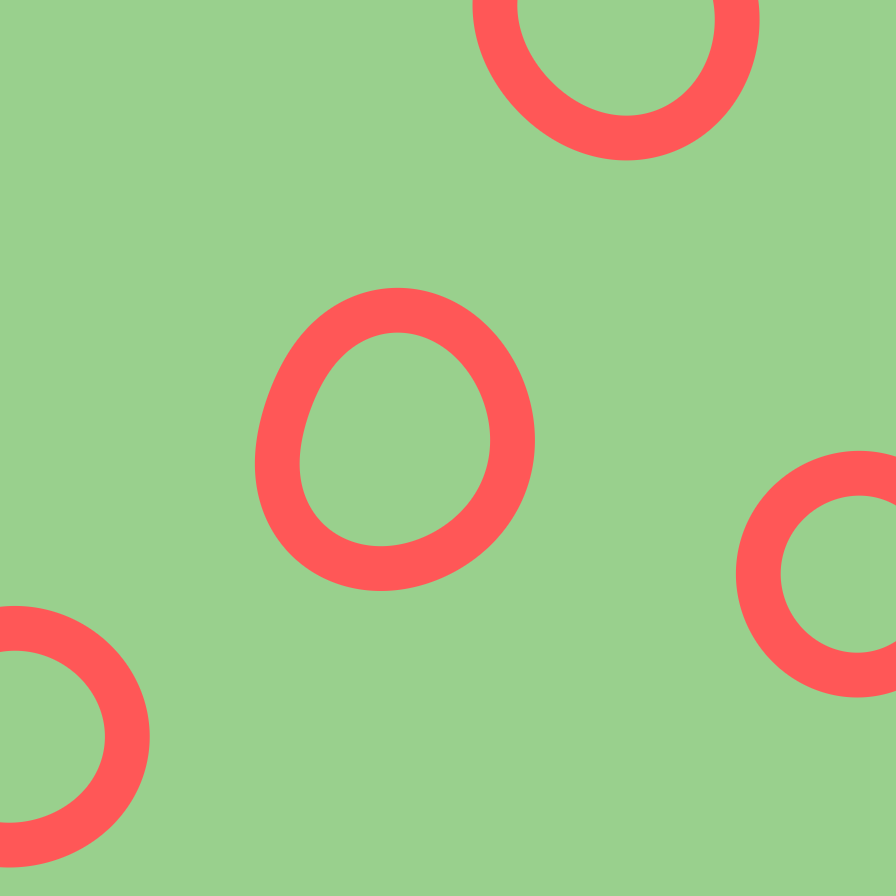
Write a Shadertoy shader that draws this pattern.

```glsl
// Draws bold, slightly lopsided coral rings spread around a central one on flat green.

const vec3 GREEN = vec3(0.600, 0.814, 0.553);
const vec3 CORAL = vec3(1.000, 0.341, 0.341);

const int   RING_COUNT   = 4;
const vec2  HUB          = vec2(0.440, 0.507); // centre of the middle ring
const float REACH        = 0.537;  // distance from the hub to the outer rings
const float FIRST_ANGLE  = 1.089;  // direction of the first outer ring
const float TURN         = 2.714;  // turn from one outer ring to the next
const float TURN_LOSS    = 0.256;  // how quickly that turn shrinks
const float MAX_RADIUS   = 0.137;
const float RADIUS_START = 0.147;
const float RADIUS_LOSS  = 0.012;
const float STROKE       = 0.050;
const float OVAL         = 0.062;  // two-lobed wobble
const float EGG          = 0.025;  // three-lobed wobble
const float OVAL_AXIS    = 1.24;
const float EGG_AXIS     = -0.35;
const float AXIS_TURN    = 1.10;

// Centre of ring i: the hub first, then spokes around it.
vec2 ringCentre(float i) {
    float k = i - 1.0;
    float angle = FIRST_ANGLE + TURN * k - TURN_LOSS * k * (k - 1.0);
    return HUB + REACH * min(i, 1.0) * vec2(cos(angle), sin(angle));
}

// Signed distance to a wobbly outline, corrected by its slope.
float blobDistance(vec2 p, float radius, float wobble, float spin) {
    float theta = atan(p.y, p.x);
    float two   = 2.0 * (theta - OVAL_AXIS - spin);
    float three = 3.0 * (theta - EGG_AXIS - spin);
    float edge  = 1.0 + wobble * (OVAL * cos(two) + EGG * cos(three));
    float slope = -wobble * (2.0 * OVAL * sin(two) + 3.0 * EGG * sin(three));
    return (length(p) - radius * edge) / length(vec2(1.0, slope / edge));
}

void mainImage(out vec4 fragColor, in vec2 fragCoord) {
    float pixel = 1.0 / min(iResolution.x, iResolution.y);
    vec2 uv = fragCoord * pixel;

    // Nearest ring wins.
    float d = 1.0;
    for (int n = 0; n < RING_COUNT; n++) {
        float i = float(n);
        float radius = min(MAX_RADIUS, RADIUS_START - RADIUS_LOSS * i);
        float outline = blobDistance(uv - ringCentre(i), radius, 1.0 / (1.0 + i), AXIS_TURN * i);
        d = min(d, abs(outline) - 0.5 * STROKE);
    }

    // Flat fill with a one-pixel soft edge.
    float coverage = clamp(0.5 - d / pixel, 0.0, 1.0);
    fragColor = vec4(mix(GREEN, CORAL, coverage), 1.0);
}
```
